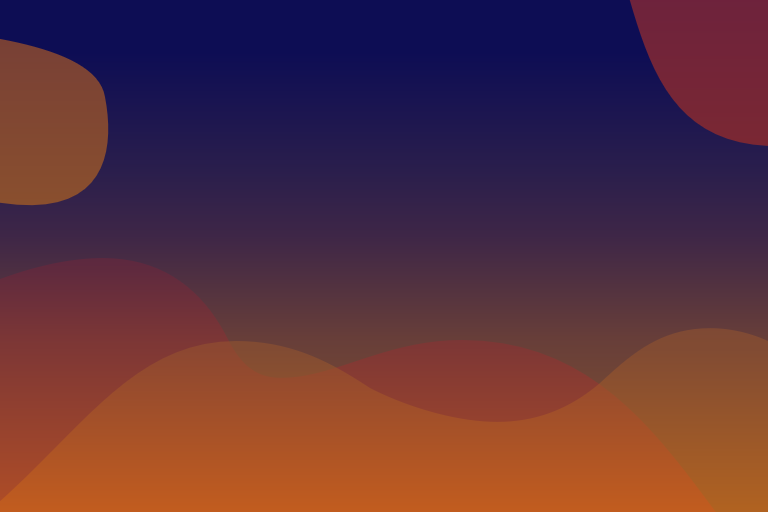
This background is drawn by a WebGL 2 fragment shader. Its source:

```glsl
#version 300 es
precision highp float;

uniform vec2 u_resolution;
out vec4 fragColor;

#define STEPS 18
#define RED_ALPHA 0.4
#define ORANGE_ALPHA 0.5
#define NIGHT vec3(0.050, 0.050, 0.330)
#define INDIGO vec3(0.165, 0.118, 0.298)
#define PLUM vec3(0.243, 0.150, 0.278)
#define UMBER vec3(0.404, 0.243, 0.224)
#define OCHRE vec3(0.557, 0.353, 0.165)

// A chain of curves; side flips at each crossing above the point
struct Path {
    vec2 pen;
    float dist;
    float side;
};

Path startAt(float x, float y) {
    return Path(vec2(x, y), 10.0, -1.0);
}

void lineTo(inout Path path, vec2 p, vec2 end) {
    vec2 a = path.pen;
    vec2 edge = end - a;
    vec2 rel = p - a;
    float t = clamp(dot(rel, edge) / dot(edge, edge), 0.0, 1.0);
    path.dist = min(path.dist, length(rel - edge * t));
    if ((a.x <= p.x) != (end.x <= p.x)) {
        if (rel.y > edge.y * rel.x / edge.x) path.side = -path.side;
    }
    path.pen = end;
}

void curveTo(inout Path path, vec2 p, vec2 b, vec2 c, vec2 d) {
    vec2 a = path.pen;
    for (int i = 1; i <= STEPS; i++) {
        float t = float(i) / float(STEPS);
        float s = 1.0 - t;
        lineTo(path, p, s * s * (s * a + 3.0 * t * b) + t * t * (3.0 * s * c + t * d));
    }
}

float coverage(Path path) {
    return clamp(0.5 + path.side * path.dist * u_resolution.y, 0.0, 1.0);
}

float ramp(float low, float high, float y) {
    return clamp((y - low) / (high - low), 0.0, 1.0);
}

vec3 sky(float y) {
    vec3 color = mix(NIGHT, INDIGO, ramp(0.10, 0.334, y));
    color = mix(color, PLUM, ramp(0.334, 0.46, y));
    color = mix(color, UMBER, ramp(0.46, 0.66, y));
    return mix(color, OCHRE, ramp(0.66, 1.0, y));
}

float leftBlob(vec2 p) {
    Path path = startAt(0.0, 0.076);
    curveTo(path, p, vec2(0.107, 0.096), vec2(0.195, 0.129), vec2(0.205, 0.189));
    curveTo(path, p, vec2(0.225, 0.293), vec2(0.209, 0.428), vec2(0.0, 0.396));
    return coverage(path);
}

float cornerBlob(vec2 p) {
    Path path = startAt(1.6, -0.1);
    lineTo(path, p, vec2(1.23, 0.0));
    curveTo(path, p, vec2(1.271, 0.141), vec2(1.32, 0.277), vec2(1.5, 0.285));
    return coverage(path);
}

float redWave(vec2 p) {
    Path path = startAt(0.0, 0.545);
    curveTo(path, p, vec2(0.068, 0.52), vec2(0.137, 0.504), vec2(0.201, 0.504));
    curveTo(path, p, vec2(0.322, 0.504), vec2(0.40, 0.57), vec2(0.447, 0.666));
    curveTo(path, p, vec2(0.473, 0.715), vec2(0.502, 0.738), vec2(0.549, 0.738));
    curveTo(path, p, vec2(0.654, 0.738), vec2(0.752, 0.664), vec2(0.902, 0.664));
    curveTo(path, p, vec2(1.152, 0.664), vec2(1.279, 0.84), vec2(1.398, 1.0));
    return coverage(path);
}

float orangeWave(vec2 p) {
    Path path = startAt(0.0, 0.979);
    curveTo(path, p, vec2(0.166, 0.83), vec2(0.268, 0.666), vec2(0.461, 0.666));
    curveTo(path, p, vec2(0.576, 0.666), vec2(0.654, 0.713), vec2(0.723, 0.758));
    curveTo(path, p, vec2(0.791, 0.793), vec2(0.889, 0.824), vec2(0.971, 0.824));
    curveTo(path, p, vec2(1.055, 0.824), vec2(1.119, 0.793), vec2(1.172, 0.748));
    curveTo(path, p, vec2(1.236, 0.688), vec2(1.293, 0.641), vec2(1.387, 0.641));
    curveTo(path, p, vec2(1.426, 0.641), vec2(1.465, 0.65), vec2(1.5, 0.666));
    return coverage(path);
}

void main() {
    // Canvas is 1.5 wide and 1 high, with y running down from the top
    vec2 uv = gl_FragCoord.xy / u_resolution;
    vec2 p = vec2(uv.x * 1.5, 1.0 - uv.y);
    vec3 color = sky(p.y);

    // Upper blobs
    vec3 rust = mix(vec3(0.47, 0.25, 0.21), vec3(0.54, 0.31, 0.18), ramp(0.076, 0.4, p.y));
    vec3 wine = mix(vec3(0.43, 0.135, 0.235), vec3(0.48, 0.155, 0.20), ramp(0.0, 0.285, p.y));
    color = mix(color, rust, leftBlob(p));
    color = mix(color, wine, cornerBlob(p));

    // Translucent waves
    vec3 red = mix(vec3(0.49, 0.14, 0.22), vec3(0.89, 0.23, 0.125), ramp(0.527, 1.0, p.y));
    vec3 orange = mix(vec3(0.60, 0.34, 0.18), vec3(0.83, 0.42, 0.09), ramp(0.684, 1.0, p.y));
    color = mix(color, red, RED_ALPHA * redWave(p));
    color = mix(color, orange, ORANGE_ALPHA * orangeWave(p));
    fragColor = vec4(color, 1.0);
}
```
